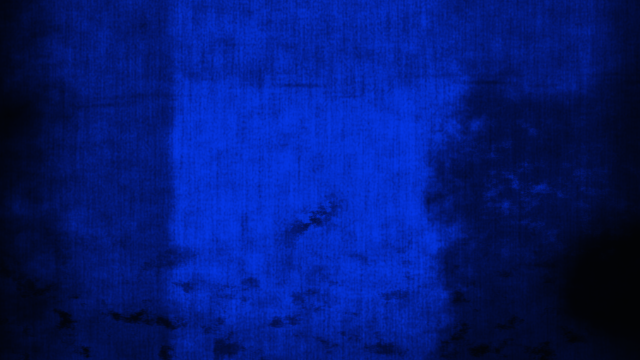
Reproduce this texture procedurally as a Shadertoy shader.

```glsl
// Worn blue fabric: a bright central panel between dark, blotched sides.
// Soft masks lay out the light, gradient noise adds stains, fine vertical
// threads and grain, and the resulting tone is mapped to a blue ramp.

vec2 randomGradient(vec2 cell) {
    vec2 k = vec2(dot(cell, vec2(127.1, 311.7)), dot(cell, vec2(269.5, 183.3)));
    return 2.0 * fract(sin(k) * 43758.547) - 1.0;
}

float gradientNoise(vec2 p) {
    vec2 i = floor(p), f = p - i;
    vec2 u = f * f * f * (f * (f * 6.0 - 15.0) + 10.0);
    vec2 e = vec2(0.0, 1.0);
    float low = mix(dot(randomGradient(i), f),
                    dot(randomGradient(i + e.yx), f - e.yx), u.x);
    float high = mix(dot(randomGradient(i + e.xy), f - e.xy),
                     dot(randomGradient(i + e.yy), f - e.yy), u.x);
    return mix(low, high, u.y);
}

float fbm(vec2 p) {
    float sum = 0.0, amp = 0.6;
    for (int i = 0; i < 5; i++) {
        sum += amp * gradientNoise(p);
        p = 2.0 * p + vec2(7.3, 3.9);
        amp *= 0.65;
    }
    return sum;
}

// Soft elliptical spot: 1 at the centre, fading to 0
float spot(vec2 p, vec2 centre, vec2 radius) {
    vec2 d = (p - centre) / radius;
    return exp(-dot(d, d));
}

// Broad light and shade in uv space
float lighting(vec2 uv, float blotch) {
    float panel = smoothstep(0.255, 0.285, uv.x + 0.02 * blotch)
                * (1.0 - smoothstep(0.65, 0.76, uv.x + 0.16 * blotch));
    float upper = smoothstep(0.69, 0.81, uv.y + 0.12 * blotch);
    float tone = mix(0.45, mix(0.82, 0.64, upper), panel);

    // Shaded right side below the upper band, and the black corner stain
    float right = smoothstep(0.66, 0.74, uv.x + 0.14 * blotch);
    tone *= 1.0 - 0.42 * right * (1.0 - upper);
    tone *= 1.0 - 0.95 * smoothstep(0.15, 0.75,
        spot(uv + 0.07 * blotch, vec2(0.99, 0.21), vec2(0.15, 0.21)));

    // Dark outer edges and floor
    tone *= mix(0.15, 1.0, smoothstep(-0.02, 0.14, uv.x + 0.08 * blotch));
    tone *= mix(0.40, 1.0, smoothstep(0.0, 0.10, 1.0 - uv.x));
    tone *= mix(0.55, 1.0, smoothstep(-0.05, 0.34, uv.y + 0.12 * blotch));
    tone *= 1.0 - 0.8 * spot(uv, vec2(0.0, 0.66), vec2(0.07, 0.11));
    return tone;
}

// Faint, broken, slightly tilted creases around the upper third
float creases(vec2 uv) {
    float dark = 0.0;
    for (int i = 0; i < 5; i++) {
        float n = float(i);
        float y = 0.785 - 0.017 * n + (0.01 + 0.014 * n) * (uv.x - 0.3)
                + 0.012 * gradientNoise(vec2(uv.x * 6.0, n * 9.7));
        float strength = smoothstep(0.0, 0.45,
            gradientNoise(vec2(uv.x * 7.0 + n * 3.1, n * 5.3 + 0.5)));
        dark += strength * exp(-pow((uv.y - y) / 0.006, 2.0));
    }
    return min(dark, 1.0);
}

void mainImage(out vec4 fragColor, in vec2 fragCoord) {
    vec2 uv = fragCoord / iResolution.xy;
    vec2 p = fragCoord / iResolution.y;

    float blotch = fbm(p * vec2(4.5, 6.0) + 3.7);
    float mottle = fbm(p * vec2(12.0, 18.0) + 21.0);
    float tone = lighting(uv, blotch);
    tone *= 1.0 + 0.28 * blotch + 0.42 * mottle;

    // Worn patches on the right, where the blue shows through
    float worn = spot(uv, vec2(0.83, 0.50), vec2(0.12, 0.18));
    tone += 0.30 * worn * smoothstep(0.0, 0.5, mottle + 0.4 * blotch);

    // Ragged black stains, low down and at the sides, and a tilted smear
    float side = smoothstep(0.12, 0.30, abs(uv.x - 0.48));
    float low = 1.0 - smoothstep(0.08, 0.48, uv.y);
    float stain = fbm(p * vec2(9.0, 13.0) + 40.0);
    tone *= 1.0 - 0.85 * low * mix(0.6, 1.0, side) * smoothstep(0.04, 0.36, stain);
    vec2 tilted = uv - vec2(0.49, 0.39);
    tilted.y -= 0.9 * tilted.x;
    float smear = spot(tilted, vec2(0.0), vec2(0.045, 0.05));
    tone *= 1.0 - 0.7 * smear * smoothstep(-0.1, 0.35, stain + mottle + 0.1);
    tone *= 1.0 - 0.30 * creases(uv);

    // Fine vertical threads, coarser streaks, cross weave and speckle
    float thread = gradientNoise(vec2(p.x * 145.0, p.y * 10.0));
    float streak = gradientNoise(vec2(p.x * 60.0, p.y * 4.0 + 8.0));
    float weave = gradientNoise(vec2(p.x * 22.0, p.y * 115.0));
    float grain = gradientNoise(p * vec2(150.0, 125.0));
    tone *= 1.0 + 0.26 * thread + 0.16 * streak + 0.09 * weave + 0.28 * grain;

    // Near-black to saturated blue, with the brightest tones held back
    float blue = 0.015 + max(tone, 0.0);
    blue = min(blue, 0.68 + 0.28 * (1.0 - exp(-max(blue - 0.68, 0.0) / 0.28)));
    fragColor = vec4(0.008 + 0.014 * blue * blue,
                     0.008 + 0.14 * blue + 0.10 * blue * blue, blue, 1.0);
}
```
